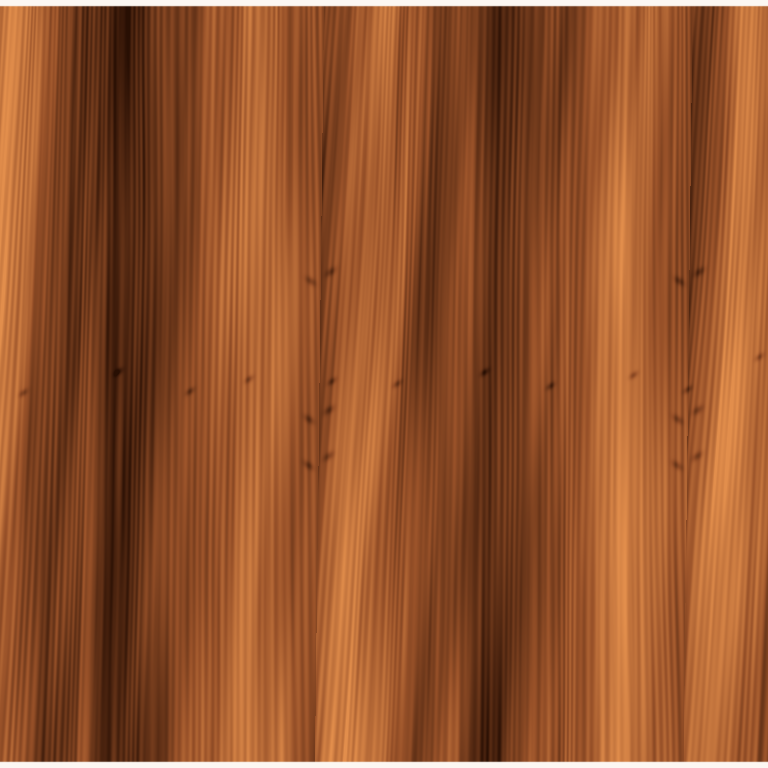
Give the GLSL for this texture, as a Shadertoy shader.

```glsl
const float LEAF_WIDTH = 0.48;
const float SEAM_X = 0.41;
const vec3 DARK_WOOD = vec3(0.33, 0.16, 0.07);
const vec3 MID_WOOD = vec3(0.60, 0.32, 0.16);
const vec3 PALE_WOOD = vec3(0.83, 0.51, 0.27);
const vec3 MARGIN = vec3(0.99, 0.97, 0.95);

float hash(vec2 p) {
    return fract(sin(dot(p, vec2(127.1, 311.7))) * 43758.5453);
}

float noise(vec2 p) {
    vec2 i = floor(p), f = fract(p);
    f = f * f * (3.0 - 2.0 * f);
    float low = mix(hash(i), hash(i + vec2(1, 0)), f.x);
    float high = mix(hash(i + vec2(0, 1)), hash(i + vec2(1, 1)), f.x);
    return mix(low, high, f.y);
}

float signedNoise(vec2 p) {
    return noise(p) * 2.0 - 1.0;
}

float bump(float x, float center, float width) {
    float d = (x - center) / width;
    return exp(-d * d);
}

// Broad light and dark bands across one veneer leaf
float bandTone(float w) {
    float tone = 0.49;
    tone += 0.43 * bump(w, 0.03, 0.042);
    tone -= 0.20 * bump(w, 0.14, 0.04);
    tone -= 0.46 * bump(w, 0.225, 0.032);
    tone -= 0.10 * bump(w, 0.28, 0.04);
    tone += 0.33 * bump(w, 0.40, 0.04);
    tone -= 0.20 * bump(w, -0.045, 0.03);
    return tone;
}

// Soft cloudy figure drawn out along the grain
float figure(vec2 p) {
    vec2 leaning = vec2(p.x - 0.07 * p.y, p.y);
    float clouds = 0.17 * signedNoise(leaning * vec2(24.0, 3.2));
    return clouds + 0.10 * signedNoise(leaning * vec2(60.0, 4.0) + 17.0);
}

// Regular growth lines with finer irregular fibres
float grain(vec2 p) {
    float wander = 0.9 * signedNoise(p * vec2(38.0, 0.8));
    float rings = sin(6.2832 * (p.x / 0.0092 + wander));
    float strength = 0.04 + 0.10 * noise(p * vec2(25.0, 1.5) + 5.0);
    float streaks = 0.13 * signedNoise(p * vec2(110.0, 1.3));
    float fibres = 0.09 * signedNoise(p * vec2(270.0, 5.0));
    return rings * strength + streaks + fibres;
}

float knot(vec2 d, float size) {
    d.y -= 0.45 * d.x;
    d /= size * vec2(1.0, 0.8);
    return exp(-dot(d, d));
}

// A loose row of pin knots, one in each cell
float knotRow(vec2 p) {
    float spacing = 0.096;
    float cell = floor(p.x / spacing);
    vec2 center = vec2((cell + 0.3 + 0.4 * hash(vec2(cell, 3.0))) * spacing,
                       0.485 + 0.06 * hash(vec2(cell, 9.0)));
    return knot(p - center, 0.0055);
}

// Knots in pairs on both sides of a seam
float seamKnots(float s, float y) {
    float sum = 0.0;
    for (int i = 0; i < 3; i++) {
        float height = 0.4 + 0.06 * float(i * i);
        float stagger = 0.006 * sign(s);
        sum += knot(vec2(abs(s) - 0.013, y - height - stagger), 0.0065);
    }
    return sum;
}

vec3 woodColor(float tone) {
    float t = clamp(tone, -0.32, 1.12) * 2.0;
    return t < 1.0 ? mix(DARK_WOOD, MID_WOOD, t)
                   : mix(MID_WOOD, PALE_WOOD, t - 1.0);
}

void mainImage(out vec4 fragColor, in vec2 fragCoord) {
    vec2 uv = fragCoord / iResolution.xy;
    float pixel = 1.0 / iResolution.y;

    // Leaf position: the grain fans out to the right of each seam
    float offset = uv.x - SEAM_X - 0.012 * uv.y;
    float leaf = floor(offset / LEAF_WIDTH);
    float across = offset - leaf * LEAF_WIDTH;
    float fan = 0.065 * uv.y * (1.0 - smoothstep(0.0, 0.24, across));
    float converge = 0.02 * uv.y * smoothstep(0.34, LEAF_WIDTH, across);
    float w = across - fan + converge;
    w += 0.004 * signedNoise(vec2(across * 12.0, uv.y * 3.0 + leaf * 7.0));
    vec2 fibre = vec2(w + leaf * 0.73 + 3.0, uv.y);

    // Tone from bands, figure, grain and shade
    float tone = bandTone(w) + figure(fibre) + grain(fibre);
    tone -= 0.17 * bump(uv.x, 0.17, 0.12);
    tone += 0.08 * (0.5 - uv.y);

    // Seams and knots
    float s = across > 0.5 * LEAF_WIDTH ? across - LEAF_WIDTH : across;
    tone -= 0.14 * bump(s, 0.0, 0.003);
    tone -= 0.38 * knotRow(uv) + 0.36 * seamKnots(s, uv.y);

    // Pale margin above and below
    float edge = 0.5 - abs(uv.y - 0.5);
    float inside = smoothstep(0.008 - pixel, 0.008 + pixel, edge);
    fragColor = vec4(mix(MARGIN, woodColor(tone), inside), 1.0);
}
```
